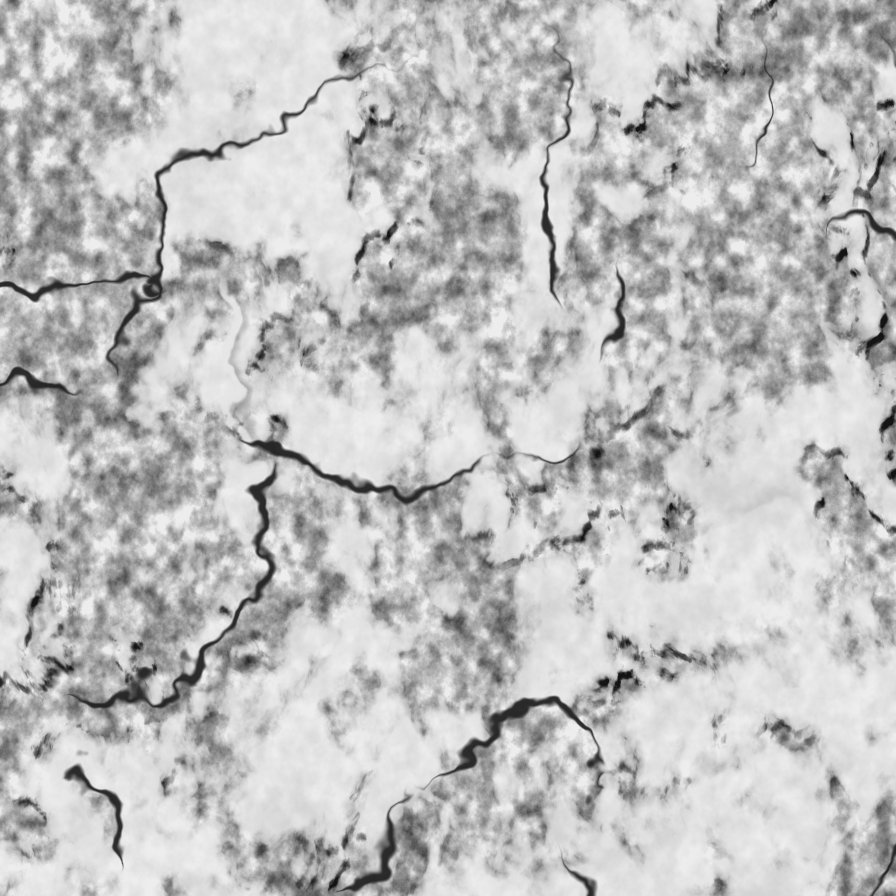
A WebGL 1 fragment shader for this texture:

```glsl
precision highp float;
uniform vec2 u_resolution;

#define PATCH_SCALE 6.0
#define PATCH_BIAS -0.058
#define TOP_WEAR 0.19
#define CHIP_STRENGTH 0.8
#define WARP 0.06
#define CRACK_SCALE 2.9
#define CRACK_WIDTH 0.0046
#define GRAIN_CONTRAST 0.95
#define LIGHT_TONE 0.895
#define STONE_TONE 0.69
#define DARK_TONE 0.13

float hash(vec2 p) {
    vec3 q = fract(p.xyx * 0.1031);
    q += dot(q, q.yzx + 33.33);
    return fract((q.x + q.y) * q.z);
}

float noise(vec2 p) {
    vec2 cell = floor(p);
    vec2 f = fract(p);
    f = f * f * (3.0 - 2.0 * f);
    float low = mix(hash(cell), hash(cell + vec2(1.0, 0.0)), f.x);
    float high = mix(hash(cell + vec2(0.0, 1.0)), hash(cell + 1.0), f.x);
    return mix(low, high, f.y);
}

float fbm(vec2 p) {
    float sum = 0.0;
    float weight = 0.516;
    for (int i = 0; i < 5; i++) {
        sum += weight * noise(p);
        p = mat2(0.8, 0.6, -0.6, 0.8) * p * 2.03 + 17.0;
        weight *= 0.5;
    }
    return sum;
}

vec2 roughen(vec2 p, float amount) {
    return p + amount * (vec2(fbm(p * 9.0 + 3.0), fbm(p * 9.0 + 41.0)) - 0.5);
}

// Positive where the pale coat survives, negative where stone shows
float coat(vec2 p) {
    vec2 w = roughen(p, WARP);
    float patches = fbm(w * PATCH_SCALE + 31.0) - 0.5;
    float chips = fbm(w * vec2(30.0, 21.0) + 9.0) - 0.5;
    float drip = noise(vec2(w.x * 12.0 + w.y, w.y * 1.6) + 5.0);
    drip = smoothstep(0.62, 0.8, drip) * smoothstep(0.4, 0.7, p.y);
    return patches + CHIP_STRENGTH * chips + 0.26 * drip
        + TOP_WEAR * (0.5 - p.y) + PATCH_BIAS;
}

float coverage(float height) {
    return smoothstep(-0.05, 0.055, height);
}

// Signed distance to a jagged contour of stretched noise
float contourDistance(vec2 p, vec2 scale, float seed) {
    vec2 w = roughen(p, 0.1);
    w += 0.018 * (vec2(noise(p * 55.0), noise(p * 55.0 + 70.0)) - 0.5);
    vec2 e = vec2(0.004, 0.0);
    float c = noise(w * scale + seed);
    vec2 slope = vec2(noise((w + e.xy) * scale + seed),
                      noise((w + e.yx) * scale + seed)) - c;
    return (c - 0.5) / max(length(slope) / e.x, 0.3 * scale.x);
}

void main() {
    vec2 p = gl_FragCoord.xy / u_resolution.y;

    // Long and short cracks taper to nothing and thin out near the top
    float crack = 0.0;
    float worn = 0.0;
    for (int i = 0; i < 2; i++) {
        float level = float(i);
        float size = CRACK_SCALE * (1.0 + 0.9 * level);
        float d = contourDistance(p, vec2(size), 3.7 + 20.0 * level);
        float edge = 0.3 + 0.2 * level;
        float presence = smoothstep(edge, edge + 0.15, noise(p * size * 1.2 + 23.0))
            * smoothstep(1.05, 0.65, p.y);
        float width = CRACK_WIDTH * presence * (0.35 + 1.1 * noise(p * 48.0 + level));
        float line = smoothstep(width + 0.003, width - 0.003, abs(d));
        crack = max(crack, line * smoothstep(0.0, 0.3, presence));
        worn = max(worn, presence * step(0.0, d) * smoothstep(0.055, 0.0, d));
    }

    // Coat is worn away on one side of each crack
    float height = coat(p) - 0.2 * worn;
    float cover = coverage(height);

    // Mottled stone, streaked downwards where the wall is bare
    float grain = fbm(p * vec2(72.0, 62.0)) - 0.5;
    float blotch = fbm(p * 13.0 + 60.0) - 0.5;
    float streak = noise(vec2(p.x * 75.0, p.y * 17.0) + 8.0) - 0.5;
    float stone = STONE_TONE + GRAIN_CONTRAST * grain + 0.3 * blotch
        + 0.1 * streak * smoothstep(0.3, 0.7, p.y);

    // Pale coat, stained towards its rim
    float rim = smoothstep(0.16, 0.02, height);
    float pale = LIGHT_TONE + 0.13 * grain + 0.16 * min(blotch, 0.0)
        - rim * (0.08 - 0.3 * grain);
    float tone = mix(stone, pale, cover);

    // Narrow upright folds with a pale ridge and a grey flank
    float fold = contourDistance(p, vec2(6.0, 1.3), 52.0);
    float folded = smoothstep(0.35, 0.6, p.y)
        * smoothstep(0.4, 0.6, noise(p * 5.0 + 90.0));
    tone -= 0.16 * folded * smoothstep(0.004, 0.009, fold)
        * smoothstep(0.022, 0.009, fold);
    tone = mix(tone, 0.9, 0.9 * folded * smoothstep(0.007, 0.002, abs(fold)));

    // Shadow under the overhanging lip of the coat
    float above = coverage(coat(p + vec2(-0.003, 0.008)));
    float lip = clamp(above - cover, 0.0, 1.0) * (1.0 - worn);
    float lipDepth = smoothstep(0.45, 0.75, noise(p * 7.0 + 50.0));
    tone -= lip * (0.08 + 0.45 * lipDepth);

    tone = mix(tone, DARK_TONE, 0.95 * crack);
    gl_FragColor = vec4(vec3(clamp(tone, 0.08, 0.93)), 1.0);
}
```
